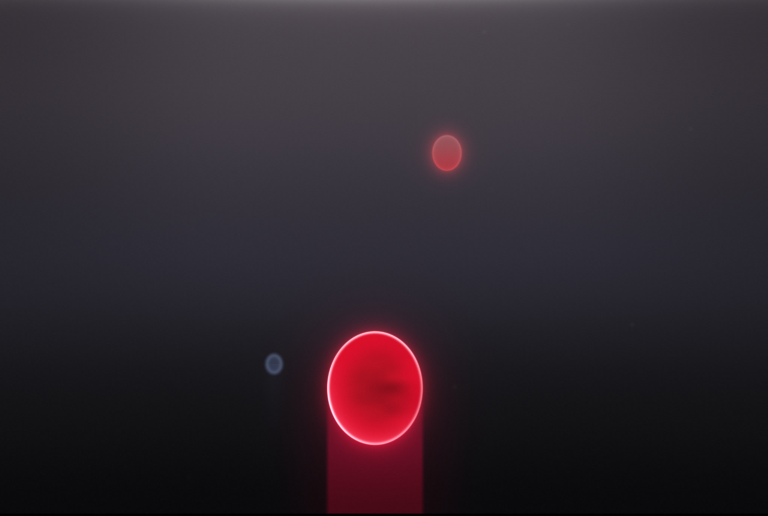
Reproduce this background procedurally as a Shadertoy shader.

```glsl
// A glowing red oval hovers over a dim light shaft in a dark, hazy room.
// Vertical gradients build the haze, ellipse distances shape the orbs,
// and exponential falloffs add their halos; faint dust is hashed.

#define ORB_CENTER vec2(-0.0174, 0.248)
#define ORB_RADII vec2(0.093, 0.1105)
#define SMALL_CENTER vec2(0.122, 0.7035)
#define SMALL_RADII vec2(0.029, 0.035)
#define BLUE_CENTER vec2(-0.213, 0.2946)
#define BLUE_RADII vec2(0.019, 0.022)
#define DUST_COUNT 12
#define DUST_STRENGTH 0.035
#define GRAIN 0.006

float hash(vec2 p) {
    return fract(sin(dot(p, vec2(127.1, 311.7))) * 43758.5453);
}

float valueNoise(vec2 p) {
    vec2 cell = floor(p), f = fract(p);
    f = f * f * (3.0 - 2.0 * f);
    return mix(mix(hash(cell), hash(cell + vec2(1, 0)), f.x),
               mix(hash(cell + vec2(0, 1)), hash(cell + vec2(1, 1)), f.x), f.y);
}

// First-order distance to an ellipse, negative inside
float ellipseDistance(vec2 p, vec2 radii) {
    float k = length(p / radii);
    return k * (k - 1.0) / max(length(p / (radii * radii)), 0.001);
}

// Haze brightening upward, with a pale lamp spill along the top edge
vec3 haze(vec2 p) {
    vec3 color = mix(vec3(0.038, 0.038, 0.045), vec3(0.082, 0.081, 0.094), smoothstep(0.0, 0.27, p.y));
    color = mix(color, vec3(0.182, 0.175, 0.217), smoothstep(0.2, 0.53, p.y));
    color = mix(color, vec3(0.265, 0.243, 0.276), smoothstep(0.45, 0.86, p.y));
    color *= 1.0 - 0.22 * smoothstep(0.25, 0.8, abs(p.x)) * smoothstep(0.1, 0.7, p.y);
    float spread = exp(-p.x * p.x * 5.0);
    float depth = 1.0 - p.y;
    color += vec3(0.055, 0.048, 0.045) * spread * exp(-depth * 11.0);
    color += vec3(0.13, 0.135, 0.13) * (0.25 + 0.75 * spread) * exp(-depth * 65.0);
    return color;
}

vec3 dust(vec2 p) {
    float glow = 0.0;
    for (int i = 0; i < DUST_COUNT; i++) {
        float id = float(i);
        vec2 spot = vec2(hash(vec2(id, 1.0)) * 1.4 - 0.7, hash(vec2(id, 2.0)));
        vec2 d = (p - spot) / 0.004;
        glow += exp(-dot(d, d)) * hash(vec2(id, 3.0));
    }
    return vec3(0.8, 0.85, 1.0) * glow * DUST_STRENGTH;
}

// Red shaft below the main orb, with a wide faint skirt
vec3 lightShaft(vec2 p) {
    float side = abs(p.x - ORB_CENTER.x);
    float below = 1.0 - smoothstep(0.13, 0.27, p.y);
    float core = 1.0 - smoothstep(0.087, 0.098, side);
    float skirt = exp(-max(side - 0.09, 0.0) * 28.0);
    vec3 shaft = mix(vec3(0.19, 0.0, 0.03), vec3(0.25, 0.0, 0.055), smoothstep(0.0, 0.13, p.y));
    float rise = 1.0 - smoothstep(0.2, 0.46, p.y);
    float wide = 1.0 - smoothstep(0.12, 0.2, side);
    return shaft * below * (core + 0.13 * skirt) + vec3(0.022, 0.0, 0.006) * rise * wide;
}

vec3 mainOrb(vec2 q, float d) {
    float radius = length(q);
    vec3 color = mix(vec3(0.74, 0.075, 0.145), vec3(0.87, 0.06, 0.17), smoothstep(0.3, 0.9, radius));
    float smoke = valueNoise(q * vec2(2.5, 5.0) + 7.0);
    float shade = exp(-dot(q - vec2(0.25, 0.0), q - vec2(0.25, 0.0)) * 3.0);
    color *= 1.0 - 0.26 * smoke * shade;
    // Soft inner sheen, strongest at the lower left, and a thin pale rim
    float lowerLeft = smoothstep(-0.3, 1.0, dot(q, vec2(-0.45, -0.89)));
    color += vec3(0.14, 0.24, 0.25) * lowerLeft * exp(d * 75.0);
    float lit = 0.55 + 0.45 * smoothstep(-0.1, 0.9, max(q.y, -0.8 * q.x));
    return color + vec3(0.22, 0.68, 0.65) * lit * exp(-pow((d + 0.002) / 0.0032, 2.0));
}

void mainImage(out vec4 fragColor, in vec2 fragCoord) {
    float pixel = 1.0 / iResolution.y;
    vec2 p = (fragCoord - vec2(0.5 * iResolution.x, 0.0)) * pixel;
    vec3 color = haze(p) + dust(p) + lightShaft(p);

    // Small blue bead with a dim trail below it
    vec2 b = p - BLUE_CENTER;
    float beadDistance = ellipseDistance(b, BLUE_RADII);
    float bead = 1.0 - smoothstep(-0.006, 0.003, beadDistance);
    float beadRing = exp(-pow((beadDistance + 0.006) / 0.004, 2.0));
    color += bead * vec3(0.09, 0.12, 0.18) + beadRing * vec3(0.07, 0.08, 0.09);
    color += vec3(0.012, 0.017, 0.025) * exp(-pow(b.x / 0.017, 2.0)) * smoothstep(-0.17, 0.0, b.y) * step(b.y, 0.0);

    // Distant rose orb
    vec2 s = p - SMALL_CENTER;
    float smallDistance = ellipseDistance(s, SMALL_RADII);
    color += vec3(0.27, 0.035, 0.045) * exp(-max(smallDistance, 0.0) * 85.0);
    float smallHeight = smoothstep(-1.0, 1.0, s.y / SMALL_RADII.y);
    vec3 rose = mix(vec3(0.68, 0.23, 0.27), vec3(0.59, 0.33, 0.36), smallHeight);
    rose += vec3(0.08, 0.06, 0.06) * exp(-abs(smallDistance + 0.002) * 350.0);
    color = mix(color, rose, 1.0 - smoothstep(-pixel, pixel, smallDistance));

    // Main orb and its halo
    vec2 m = p - ORB_CENTER;
    float d = ellipseDistance(m, ORB_RADII);
    float outside = max(d, 0.0);
    color += vec3(0.30, 0.015, 0.05) * exp(-outside * 75.0) + vec3(0.07, 0.0, 0.015) * exp(-outside * 22.0);
    color = mix(color, mainOrb(m / ORB_RADII, d), 1.0 - smoothstep(-pixel, pixel, d));

    // Dark lower border and fine grain
    color *= smoothstep(0.002, 0.007, p.y);
    color += (hash(floor(p * 344.0)) - 0.5) * GRAIN;
    fragColor = vec4(clamp(color, 0.0, 1.0), 1.0);
}
```
